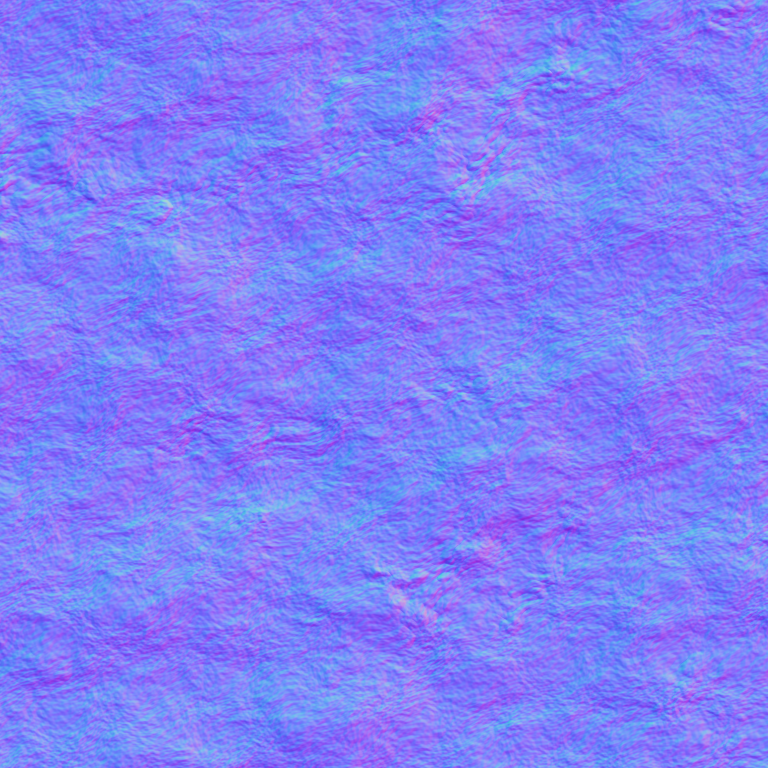
A WebGL 2 fragment shader for this texture map:

```glsl
#version 300 es
precision highp float;
precision highp int;

// Tangent-space normal map of weathered rock. A height field is summed from
// gradient-noise octaves: broad swells, creased lumps that grow in ragged
// patches, and an even fine grain. Its slope is then encoded as colour.

uniform vec2 u_resolution;
out vec4 fragColor;

const int   OCTAVES      = 8;
const int   FIRST_LUMP   = 2;                // octaves below this are swells
const int   LAST_LUMP    = 5;                // octaves above this are grain
const float BASE_FREQ    = 4.0;              // cells across the canvas
const float LACUNARITY   = 1.75;
const float SLOPE        = 0.062;            // steepness of the first octave
const float SLOPE_GAIN   = 1.10;             // steepness change per octave
const float GRAIN_ANGLE  = 0.24;             // direction of the grain, radians
const vec2  GRAIN_SCALE  = vec2(0.85, 1.2);  // frequency along and across it
const float WARP_FREQ    = 14.0;
const float WARP_AMOUNT  = 0.012;
const float PATCH_ANGLE  = 0.6;              // direction of the patches, radians
const vec2  PATCH_SCALE  = vec2(2.8, 4.6);   // frequency along and across them
const vec2  PATCH_RANGE  = vec2(-0.2, 0.6);
const float CALM_RELIEF  = 0.9;
const float ROUGH_RELIEF = 2.4;
const float CALM_BILLOW  = 0.15;             // share of lumps where calm
const float ROUGH_BILLOW = 0.8;              // share of lumps where rough
const float LUMP_MEAN    = 0.22;
const float CREASE       = 0.002;            // softness of the gaps between lumps
const float SAMPLE_STEP  = 0.0011;           // canvas units
const float BLUE_LEVEL   = 0.988;

// Unit gradient at a lattice point, from an integer hash.
vec2 latticeGradient(ivec2 cell) {
    uvec2 c = uvec2(cell + 4096);
    uint h = c.x * 73856093u ^ c.y * 19349663u;
    h = (h ^ (h >> 15)) * 2246822519u;
    h = (h ^ (h >> 13)) * 73244475u;
    h ^= h >> 16;
    float angle = float(h & 65535u) / 65536.0 * 6.28319;
    return vec2(cos(angle), sin(angle));
}

float gradientNoise(vec2 p) {
    vec2 base = floor(p);
    vec2 f = p - base;
    ivec2 cell = ivec2(base);
    vec2 fade = f * f * f * (f * (f * 6.0 - 15.0) + 10.0);
    float a = dot(latticeGradient(cell), f);
    float b = dot(latticeGradient(cell + ivec2(1, 0)), f - vec2(1.0, 0.0));
    float c = dot(latticeGradient(cell + ivec2(0, 1)), f - vec2(0.0, 1.0));
    float d = dot(latticeGradient(cell + ivec2(1, 1)), f - vec2(1.0, 1.0));
    return mix(mix(a, b, fade.x), mix(c, d, fade.x), fade.y);
}

// Coordinates along and across a direction.
vec2 alongAcross(vec2 p, float angle) {
    float c = cos(angle);
    float s = sin(angle);
    return vec2(c * p.x + s * p.y, c * p.y - s * p.x);
}

// Ragged mask of the broken areas, 0 calm to 1 rough.
float roughPatch(vec2 uv) {
    vec2 p = alongAcross(uv, PATCH_ANGLE) * PATCH_SCALE;
    float n = gradientNoise(p + 31.7) + 0.7 * gradientNoise(p * 3.3 + 57.2);
    return smoothstep(PATCH_RANGE.x, PATCH_RANGE.y, n);
}

float rockHeight(vec2 uv) {
    // Bend the domain, then align and stretch it along the grain.
    vec2 warp = vec2(gradientNoise(uv * WARP_FREQ + 11.3),
                     gradientNoise(uv * WARP_FREQ + 83.9));
    vec2 p = alongAcross(uv + WARP_AMOUNT * warp, GRAIN_ANGLE) * GRAIN_SCALE;

    float rough = roughPatch(uv);
    float relief = mix(CALM_RELIEF, ROUGH_RELIEF, rough);
    float billow = mix(CALM_BILLOW, ROUGH_BILLOW, rough);

    float height = 0.0;
    float freq = BASE_FREQ;
    float slope = SLOPE;
    for (int i = 0; i < OCTAVES; i++) {
        float n = gradientNoise(p * freq + vec2(17.3, 9.1) * float(i));
        if (i >= FIRST_LUMP && i <= LAST_LUMP) {
            float lump = sqrt(n * n + CREASE) - LUMP_MEAN;
            n = mix(n, lump, billow) * relief;
        }
        height += slope / freq * n;
        freq *= LACUNARITY;
        slope *= SLOPE_GAIN;
    }
    return height;
}

void main() {
    vec2 uv = gl_FragCoord.xy / min(u_resolution.x, u_resolution.y);

    // Slope of the surface by forward differences.
    float here = rockHeight(uv);
    vec2 slope = vec2(rockHeight(uv + vec2(SAMPLE_STEP, 0.0)),
                      rockHeight(uv + vec2(0.0, SAMPLE_STEP))) - here;
    slope /= SAMPLE_STEP;

    // Encode the unit normal as colour.
    vec3 normal = normalize(vec3(-slope, 1.0));
    vec3 colour = 0.5 + 0.5 * normal;
    fragColor = vec4(colour.rg, colour.b * BLUE_LEVEL, 1.0);
}
```
